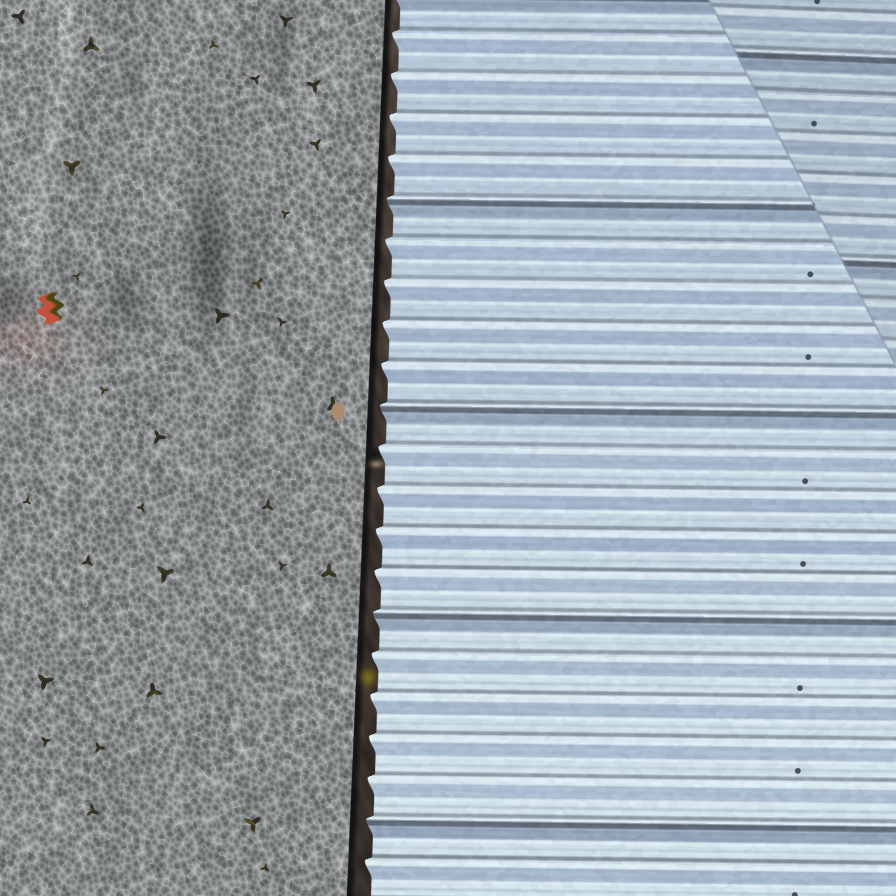
Reproduce this texture procedurally as a Shadertoy shader.

```glsl
const float PITCH = 0.0462;        // height of one corrugation
const float FIRST_RIDGE = 0.0365;  // distance of the first ridge from the top
const float TILT = 0.013;          // fall of the ridges to the right
const float LAP_ROWS = 5.0;        // rows per roofing sheet
const float SEAM_SHIFT = 1.33;     // row offset of the upper right sheet
const float GRAIN = 165.0;
const float SPECK_GRID = 15.0;
const vec3 CONCRETE = vec3(0.535, 0.545, 0.55);
const vec3 STEEL_TOP = vec3(0.73, 0.80, 0.86);
const vec3 STEEL_LOW = vec3(0.82, 0.885, 0.915);
const vec3 STEEL_BLUE = vec3(0.625, 0.695, 0.785);
const vec3 STEEL_SHINE = vec3(0.87, 0.92, 0.95);
const vec3 STEEL_DARK = vec3(0.42, 0.46, 0.52);
const vec3 GAP_BROWN = vec3(0.32, 0.275, 0.25);
const vec3 GAP_BLACK = vec3(0.09, 0.09, 0.09);

vec2 hash2(vec2 p) {
    vec3 a = fract(p.xyx * vec3(0.1031, 0.103, 0.0973));
    a += dot(a, a.yzx + 33.33);
    return fract((a.xx + a.yz) * a.zy);
}

// Cellular noise: distance to the nearest point and its random value
vec2 cells(vec2 p) {
    vec2 base = floor(p), best = vec2(9.0, 0.0);
    for (int j = -1; j <= 1; j++)
    for (int i = -1; i <= 1; i++) {
        vec2 c = base + vec2(i, j);
        vec2 h = hash2(c + 50.0);
        float d = length(c + h - p);
        if (d < best.x) best = vec2(d, hash2(c + 91.0).y);
    }
    return best;
}

float band(float t, float a, float b, float w) {
    return smoothstep(a - w, a + w, t) - smoothstep(b - w, b + w, t);
}

float blob(vec2 q, vec2 centre, vec2 radius) {
    vec2 d = (q - centre) / radius;
    return exp(-dot(d, d));
}

float disc(vec2 d, float r, float px) {
    return 1.0 - smoothstep(r - px, r + px, length(d));
}

float waves(vec2 p) {
    return (sin(p.x + 1.7 * sin(p.y * 0.6)) + 0.6 * sin(p.y * 1.7 + 2.0 * sin(p.x * 0.8))
          + 0.4 * sin(p.x * 2.9 - p.y * 2.1)) * 0.5;
}

vec3 concrete(vec2 q, float px) {
    vec2 g = cells(mat2(0.9, 0.35, -0.35, 0.9) * q * GRAIN * vec2(1.0, 0.85));
    float tone = (g.x - 0.45) * 0.28 + (g.y - 0.5) * 0.17;
    float upper = 1.0 - smoothstep(0.25, 0.6, q.y);
    tone += 0.018 * waves(q * vec2(38.0, 17.0)) * (0.4 + upper);

    // Damp stains and pale streaks
    float stain = blob(q, vec2(0.232, 0.29), vec2(0.023, 0.08))
        + 0.7 * blob(q, vec2(0.14, 0.335), vec2(0.025, 0.028))
        + 0.7 * blob(q, vec2(0.012, 0.335), vec2(0.024, 0.032))
        + 0.6 * blob(q, vec2(0.315, 0.055), vec2(0.012, 0.045))
        + 0.5 * blob(q, vec2(0.148, 0.09), vec2(0.012, 0.03))
        + 0.4 * blob(q, vec2(0.28, 0.3), vec2(0.012, 0.06))
        + 0.4 * blob(q, vec2(0.272, 0.46), vec2(0.01, 0.045));
    tone -= stain * (0.08 + 0.22 * g.y);
    float bend = 0.055 + 0.018 * sin(q.y * 12.0 + 1.2);
    tone += 0.08 * exp(-pow((q.x - bend) / 0.014, 2.0)) * (1.0 - smoothstep(0.25, 0.38, q.y));
    tone += 0.07 * blob(q, vec2(0.262, 0.31), vec2(0.01, 0.06));
    vec3 col = CONCRETE + tone;
    col += vec3(0.06, 0.0, -0.01) * blob(q, vec2(0.03, 0.38), vec2(0.045, 0.03));

    // Scattered moss and grit
    vec2 cell = floor(q * SPECK_GRID), h = hash2(cell + 7.0), k = hash2(cell + 31.0);
    vec2 d = q - (cell + 0.2 + 0.6 * h) / SPECK_GRID;
    d *= 1.0 + 0.5 * sin(atan(d.y, d.x) * 3.0 + h.x * 6.0);
    float speck = disc(d, mix(0.0025, 0.0055, k.y), px) * step(k.x, 0.33);
    col = mix(col, mix(vec3(0.13, 0.13, 0.1), vec3(0.33, 0.29, 0.1), h.y * g.y), speck * 0.9);

    // Fallen leaves
    vec2 leaf = (q - vec2(0.056, 0.344)) * vec2(1.0, 0.65);
    leaf.x += 0.004 * sin(q.y * 420.0);
    vec3 leafColour = mix(vec3(0.76, 0.32, 0.23), vec3(0.3, 0.27, 0.08), smoothstep(0.0, 0.006, leaf.x - leaf.y * 0.5));
    col = mix(col, leafColour, disc(leaf, 0.0115, px));
    return mix(col, vec3(0.67, 0.54, 0.43), disc((q - vec2(0.377, 0.459)) * vec2(1.0, 0.7), 0.007, px));
}

vec3 steel(vec2 q, float row, float px, float beyondSeam) {
    float f = fract(row), id = floor(row), w = 0.025 + 0.5 * px / PITCH;
    float lap = 1.0 - step(0.5, abs(mod(id, LAP_ROWS) - 4.0));
    float vary = hash2(vec2(id, 3.0)).x;
    vec3 col = mix(STEEL_TOP, STEEL_LOW, smoothstep(0.1, 0.95, q.y));
    col = mix(col, STEEL_BLUE, band(f, 0.13, 0.46, w) * (0.75 + 0.25 * vary));
    col = mix(col, STEEL_BLUE, band(f, 0.64, 0.71, w) * 0.4);
    col = mix(col, STEEL_SHINE, band(f, 0.47, 0.55, w) * 0.75);
    col = mix(col, STEEL_DARK, band(f, 0.84, 0.94, w) * mix(0.45, 0.8, vary * 0.5 + q.y * 0.5));
    float crest = band(f, -0.2, 0.12, w) + smoothstep(0.95 - w, 0.95 + w, f);
    col = mix(col, STEEL_SHINE, crest * 0.75 * (1.0 - lap));
    col = mix(col, STEEL_DARK * 0.9, lap * band(f, 0.02, 0.16, w));
    col = mix(col, STEEL_BLUE * 0.86, lap * band(f, 0.2, 0.42, w) * 0.6);
    col *= 1.0 - 0.05 * beyondSeam;
    vec2 grain = cells(q * vec2(110.0, 190.0));
    col += (grain.y - 0.5) * 0.045 + 0.012 * sin(q.y * 730.0 + 3.0 * sin(q.x * 5.0));

    // Screws along two rows of every sheet
    for (int i = 0; i < 2; i++) {
        float along = mod(row - 0.2 - 2.0 * float(i) + 2.0, LAP_ROWS) - 2.5;
        vec2 d = vec2(q.x - 0.912 + 0.025 * q.y, along * PITCH);
        col = mix(col, vec3(0.2, 0.22, 0.27), 0.85 * disc(d, 0.0032, px));
    }
    return col;
}

void mainImage(out vec4 fragColor, in vec2 fragCoord) {
    vec2 q = fragCoord / iResolution.xy;
    q.y = 1.0 - q.y;  // measured downward
    float px = 0.8 / iResolution.y;

    // Sheets on both sides of the diagonal seam
    float row = (q.y - FIRST_RIDGE - TILT * (q.x - 0.42)) / PITCH;
    float seam = q.x - 0.791 - 0.511 * q.y;
    float beyond = smoothstep(-px, px, seam);
    vec3 metal = mix(steel(q, row, px, 0.0),
                     steel(q, row - SEAM_SHIFT - seam * 0.6, px, 1.0), beyond);
    metal = mix(metal, STEEL_BLUE * 0.85, 0.55 * band(seam, -0.001, 0.002, px));

    // Shadowed gap with caught debris
    float slabEdge = mix(0.430, 0.387, q.y);
    float across = q.x - slabEdge;
    vec3 gap = mix(GAP_BLACK, GAP_BROWN * mix(1.0, 0.7, q.y), smoothstep(0.003, 0.011, across));
    gap *= 0.88 + 0.2 * waves(q * vec2(160.0, 90.0));
    gap = mix(gap, GAP_BLACK, blob(q, vec2(0.417, 0.507), vec2(0.012, 0.008)));
    gap = mix(gap, vec3(0.55, 0.48, 0.39), blob(q, vec2(0.42, 0.518), vec2(0.007, 0.004)));
    gap = mix(gap, vec3(0.48, 0.42, 0.12), blob(q, vec2(0.411, 0.756), vec2(0.008, 0.009)));

    // Scalloped sheet edge over the gap
    float f = fract(row);
    float tooth = 1.0 - smoothstep(0.0, 0.45, f) + smoothstep(0.9, 1.0, f);
    float sheetEdge = mix(0.447, 0.414, q.y) - 0.008 * tooth;
    vec3 col = mix(concrete(q, px), gap, smoothstep(-px, px, across));
    col = mix(col, metal, smoothstep(-px, px, q.x - sheetEdge));
    fragColor = vec4(clamp(col, 0.0, 1.0), 1.0);
}
```
